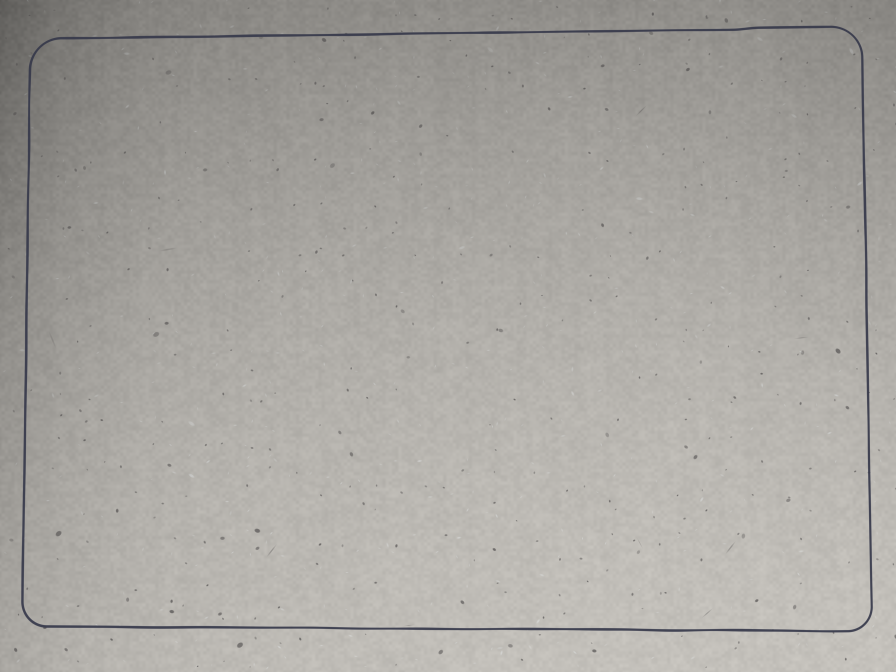
This texture is drawn by a Shadertoy shader. Its source:

```glsl
// Grey recycled card under uneven light, with a hand-ruled ink frame.
// The frame is a rounded box with leaning sides; paper grain is value noise
// and the flecks and fibres are ellipses scattered over hashed grid cells.

const float ASPECT = 4.0 / 3.0;
const vec3 PAPER_TINT = vec3(1.0, 0.985, 0.955);
const vec3 INK = vec3(0.21, 0.22, 0.29);
const vec3 DARK_FLECK = vec3(0.32, 0.31, 0.31);
const vec3 PALE_FIBRE = vec3(0.86, 0.87, 0.87);

float hash(vec2 p) {
    return fract(sin(dot(p, vec2(127.1, 311.7))) * 43758.5453);
}

float valueNoise(vec2 p) {
    vec2 cell = floor(p);
    vec2 f = fract(p);
    f = f * f * (3.0 - 2.0 * f);
    float low = mix(hash(cell), hash(cell + vec2(1.0, 0.0)), f.x);
    float high = mix(hash(cell + vec2(0.0, 1.0)), hash(cell + vec2(1.0)), f.x);
    return mix(low, high, f.y);
}

// Brightness: strongest low down, falling off to the top and left
float lighting(vec2 p) {
    float across = p.x / ASPECT;
    float light = 0.77 - 0.05 * p.y - 0.15 * p.y * p.y;
    light -= 0.05 * pow(1.0 - across, 2.0);
    light -= 0.15 * exp(-p.x / 0.12) * (0.4 + 0.6 * p.y);
    light -= 0.04 * smoothstep(0.75, 1.0, across) * p.y;
    return light;
}

// Fine pulp grain, soft mottling and faint vertical ribs
float paperGrain(vec2 p) {
    float grain = 0.040 * (valueNoise(p * 210.0) - 0.5);
    grain += 0.022 * (valueNoise(p * vec2(75.0, 110.0) + 17.0) - 0.5);
    grain += 0.010 * (valueNoise(p * vec2(24.0, 7.0) + 41.0) - 0.5);
    return grain + 0.003 * sin(p.x * 150.0 + 2.0 * valueNoise(p * 4.0));
}

// Signed distance to a rounded frame whose four sides lean slightly
float frameDistance(vec2 p) {
    float left = mix(0.0322, 0.0460, p.y);
    float right = mix(1.2995, 1.2815, p.y);
    float bottom = mix(0.0680, 0.0605, p.x / ASPECT);
    float top = mix(0.9420, 0.9590, p.x / ASPECT);
    top += 0.0025 * smoothstep(1.09, 1.13, p.x);
    float radius = mix(0.036, 0.047, p.y);
    vec2 q = max(vec2(left, bottom) - p, p - vec2(right, top)) + radius;
    return min(max(q.x, q.y), 0.0) + length(max(q, 0.0)) - radius;
}

float inkCoverage(vec2 p, float pixel) {
    float wobble = 0.0016 * (valueNoise(p * 13.0) - 0.5);
    float halfWidth = 0.0014 + 0.0006 * valueNoise(p * 19.0 + 5.0);
    float d = abs(frameDistance(p) + wobble) - halfWidth;
    return 1.0 - smoothstep(-0.7 * pixel, 0.7 * pixel, d);
}

// One rotated ellipse at most per cell, kept clear of the cell walls
float scatter(vec2 p, float cells, float chance, float size, float stretch,
              float seed, float pixel) {
    vec2 cell = floor(p * cells);
    vec2 key = cell + seed;
    vec2 jitter = vec2(hash(key + 3.1), hash(key + 7.7));
    vec2 q = p - (cell + mix(vec2(0.2), vec2(0.8), jitter)) / cells;
    float angle = 6.2832 * hash(key + 11.3);
    float c = cos(angle);
    float s = sin(angle);
    q = mat2(c, -s, s, c) * q;
    q.x /= stretch;
    float radius = size * mix(0.45, 1.0, hash(key + 19.9));
    float shape = 1.0 - smoothstep(-0.7 * pixel, 0.7 * pixel, length(q) - radius);
    float strength = mix(0.45, 1.0, hash(key + 23.5));
    return shape * strength * step(hash(key + 29.1), chance);
}

void mainImage(out vec4 fragColor, in vec2 fragCoord) {
    vec2 p = fragCoord / iResolution.xy * vec2(ASPECT, 1.0);
    float pixel = 1.0 / iResolution.y;

    // Lit card
    float light = lighting(p);
    vec3 color = PAPER_TINT * (light + paperGrain(p));

    // Flecks get smaller and more frequent with each layer
    for (int i = 0; i < 3; i++) {
        float layer = float(i);
        float cells = 7.0 * exp2(layer);
        float size = 0.0036 * exp2(-0.65 * layer);
        float seed = 13.0 + 37.0 * layer;
        float dark = scatter(p, cells, 0.32, size, 1.4, seed, pixel);
        float pale = scatter(p, cells * 1.3, 0.20, size * 0.6, 2.2, seed + 71.0, pixel);
        color = mix(color, DARK_FLECK, dark * 0.75);
        color = mix(color, PALE_FIBRE * (light + 0.27), pale * 0.55);
    }

    // Thin dark hairs
    float hair = scatter(p, 9.0, 0.12, 0.0012, 7.0, 211.0, pixel);
    color = mix(color, DARK_FLECK, hair * 0.4);

    // Ink frame
    color = mix(color, INK, inkCoverage(p, pixel) * 0.92);
    fragColor = vec4(clamp(color, 0.0, 1.0), 1.0);
}
```
